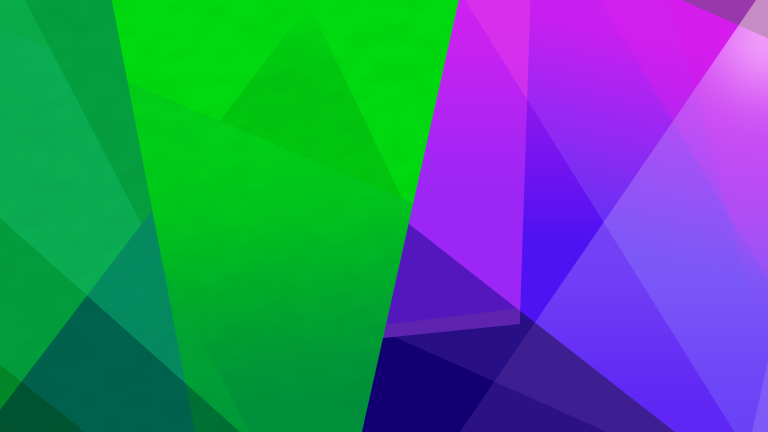
Write a Shadertoy shader that draws this background.

```glsl
// Overlapping translucent facets: a green left half against a violet right half.

// Soft mask of the area to the left of the direction a -> b.
// Lines drawn downwards select their screen right; lines drawn rightwards select above.
float leftOf(vec2 p, vec2 a, vec2 b) {
    vec2 d = normalize(b - a);
    float pixel = 16.0 / iResolution.x;
    return smoothstep(-0.7 * pixel, 0.7 * pixel, d.x * (p.y - a.y) - d.y * (p.x - a.x));
}

float below(vec2 p, vec2 a, vec2 b) { return 1.0 - leftOf(p, a, b); }

float hash(vec2 c) { return fract(sin(dot(c, vec2(41.3, 289.1))) * 4375.85); }

float noise(vec2 p) {
    vec2 i = floor(p), f = fract(p);
    f = f * f * (3.0 - 2.0 * f);
    return mix(mix(hash(i), hash(i + vec2(1, 0)), f.x),
               mix(hash(i + vec2(0, 1)), hash(i + vec2(1, 1)), f.x), f.y);
}

// Teal-green panel at the far left
vec3 leftPanel(vec2 p, float slash, float shallow, float wedge, float diagonal) {
    vec3 col = mix(vec3(0.03, 0.67, 0.28), vec3(0.04, 0.67, 0.32), shallow);
    col = mix(col, vec3(0.01, 0.61, 0.23), slash * 0.85);
    col = mix(col, vec3(0.0, 0.60, 0.22), wedge * 0.85);
    vec3 teal = mix(vec3(0.02, 0.54, 0.37), vec3(0.0, 0.38, 0.30), wedge);
    col = mix(col, teal, diagonal * smoothstep(6.0, 4.2, p.y));
    return mix(col, col * vec3(1.0, 0.86, 0.65), below(p, vec2(0, 1.4), vec2(1.77, 0)));
}

// Bright green panel in the middle
vec3 middlePanel(vec2 p, float slash, float shallow, float wedge, float diagonal) {
    float light = smoothstep(0.0, 6.2, p.y + 0.1 * (6.0 - p.x));
    vec3 col = mix(vec3(0.0, 0.56, 0.23), vec3(0.0, 0.80, 0.09), light);
    col = mix(col, vec3(0.0, 0.85, 0.06), (1.0 - shallow) * 0.9);
    float ray = leftOf(p, vec2(6.4, 9), vec2(8.6, 4.4));
    float shade = diagonal * (1.0 - ray) * (1.0 - shallow);
    col *= 1.0 - 0.09 * shade * smoothstep(9.5, 7.0, p.y);
    col = mix(col, vec3(0.0, 0.66, 0.20), (1.0 - slash) * 0.4 * smoothstep(4.5, 3.0, p.y));
    return mix(col, vec3(0.0, 0.42, 0.20), wedge * 0.9);
}

// Blue to magenta fan at the right
vec3 violetFan(vec2 p, float diagonal) {
    float rise = clamp((p.y - 4.0) / 5.0, 0.0, 1.0);
    float warmth = clamp((p.y - 4.0) / 4.6 + (p.x - 12.0) * 0.05, 0.0, 1.0);
    vec3 col = mix(vec3(0.31, 0.07, 0.95), vec3(0.75, 0.10, 0.92), rise);
    vec3 lit = mix(vec3(0.36, 0.20, 0.96), vec3(0.79, 0.12, 0.94), warmth);
    col = mix(col, lit, leftOf(p, vec2(9.69, 9), vec2(15.3, 0)));

    // Pink rays towards the upper right
    float pinkRay = leftOf(p, vec2(12.5, 9), vec2(16, 3.17));
    float rim = leftOf(p, vec2(13.96, 9), vec2(16, 1.5));
    col = mix(col, vec3(0.86, 0.12, 0.93), pinkRay * (0.15 + 0.3 * warmth));
    col = mix(col, vec3(0.86, 0.08, 0.92), rim * 0.3 * smoothstep(2.0, 6.0, p.y));

    // Pale veil and corner glow
    float veil = mix(0.12, 0.28, smoothstep(0.0, 4.0, p.y));
    col = mix(col, vec3(0.82, 0.72, 1.0), diagonal * veil);
    vec2 fromGlow = p - vec2(16, 8.2);
    col = mix(col, vec3(1.0, 0.78, 1.0), diagonal * 0.65 * exp(-dot(fromGlow, fromGlow) / 1.6));
    col = mix(col, vec3(0.62, 0.48, 0.98), 0.4 * leftOf(p, vec2(16, 1.5), vec2(15.67, 0)));

    // Dusky corner
    vec3 dusk = mix(vec3(0.60, 0.22, 0.68), vec3(0.78, 0.55, 0.77), diagonal);
    return mix(col, dusk, leftOf(p, vec2(14.2, 9), vec2(16, 8.2)));
}

vec3 rightPanel(vec2 p) {
    float diagonal = leftOf(p, vec2(15.75, 9), vec2(9.58, 0));
    vec3 col = violetFan(p, diagonal);

    // Dark wedge along the bottom
    float wedge = below(p, vec2(8.5, 4.35), vec2(14.06, 0));
    float deep = below(p, vec2(8, 2.08), vec2(12.65, 0));
    vec3 dark = mix(vec3(0.16, 0.06, 0.52), vec3(0.07, 0.0, 0.45), deep);
    dark = mix(dark, vec3(0.6, 0.4, 0.8), diagonal * 0.18);
    col = mix(col, dark, wedge);

    // Upright purple strip, dimmed where it crosses the wedge
    vec3 strip = mix(vec3(0.61, 0.15, 0.96), vec3(0.80, 0.13, 0.94), smoothstep(4.5, 9.0, p.y));
    float stripRay = leftOf(p, vec2(9.69, 9), vec2(15.3, 0));
    strip = mix(strip, vec3(0.93, 0.27, 0.91), stripRay * 0.4);
    float sliver = below(p, vec2(8, 2.23), vec2(10.83, 2.58));
    vec3 dimmed = mix(vec3(0.33, 0.09, 0.74), vec3(0.37, 0.14, 0.69), sliver);
    strip = mix(strip, dimmed, wedge);
    float inStrip = (1.0 - leftOf(p, vec2(11.05, 9), vec2(10.83, 2.25)))
                  * leftOf(p, vec2(8, 1.96), vec2(10.83, 2.25));
    return mix(col, strip, inStrip);
}

void mainImage(out vec4 fragColor, in vec2 fragCoord) {
    vec2 p = fragCoord / iResolution.xy * vec2(16, 9);

    // Folds shared by both green panels
    float slash = leftOf(p, vec2(0.52, 9), vec2(5.2, 0));
    float shallow = below(p, vec2(0, 8.42), vec2(8.6, 4.77));
    float wedge = below(p, vec2(0, 4.46), vec2(5, 0));
    float diagonal = leftOf(p, vec2(6.5, 9), vec2(0, 0.46));

    vec3 left = leftPanel(p, slash, shallow, wedge, diagonal);
    vec3 middle = middlePanel(p, slash, shallow, wedge, diagonal);
    vec3 col = mix(left, middle, leftOf(p, vec2(2.33, 9), vec2(4.06, 0)));

    // Faint brushed texture on the greens
    float brush = noise(vec2(p.x + p.y, 2.0 * p.y - p.x) * 2.0) - 0.5;
    col *= 1.0 + 0.03 * brush;

    col = mix(col, rightPanel(p), leftOf(p, vec2(9.56, 9), vec2(7.54, 0)));
    fragColor = vec4(col, 1.0);
}
```
